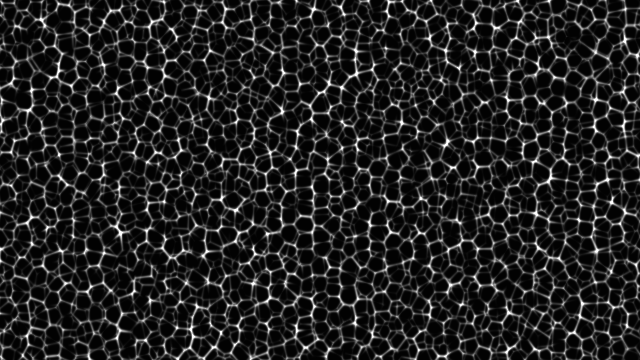
Write a WebGL 2 fragment shader that draws this texture.

```glsl
#version 300 es
precision highp float;
// Draws a fine web of glowing grey cell walls on black.
// Two layers of cellular noise on staggered columns give the walls, summed so
// that junctions glow; layered sines vary their strength from place to place.

uniform vec2 u_resolution;
out vec4 outColor;

const float ROWS = 22.0;          // cells over the canvas height
const float WALL_WIDTH = 0.085;   // in cells
const float BLACK_LEVEL = 0.008;

vec2 hash22(vec2 p) {
  vec3 q = fract(vec3(p.xyx) * vec3(0.1031, 0.1030, 0.0973));
  q += dot(q, q.yzx + 33.33);
  return fract((q.xx + q.yz) * q.zy);
}

// Jittered seed of a cell; every other column is shifted by half a cell
vec2 seedPoint(vec2 id, float jitter) {
  float stagger = 0.5 * mod(id.x, 2.0) - 0.25;
  return id + 0.5 + vec2(0.0, stagger) + jitter * (hash22(id) - 0.5);
}

// Smooth patchy strength from 0 to 1
float patches(vec2 p) {
  float broad = sin(p.x * 1.7 + 2.0 * sin(p.y * 0.9)) * sin(p.y * 1.9 + 2.0 * sin(p.x * 0.7));
  float fine = sin(p.x * 3.7 - p.y * 2.1 + 1.5 * sin(p.y * 1.3 + p.x * 0.4));
  return clamp(0.55 + 0.35 * broad + 0.25 * fine, 0.0, 1.0);
}

// Glow of the cell walls, stronger where the seeds lie far apart
float cellWalls(vec2 p, float jitter, float width) {
  vec2 base = floor(p);
  vec2 nearest = vec2(0.0);
  float nearestSq = 1e5;
  for (int y = -1; y <= 1; y++) {
    for (int x = -1; x <= 1; x++) {
      vec2 toSeed = seedPoint(base + vec2(x, y), jitter) - p;
      float distSq = dot(toSeed, toSeed);
      if (distSq < nearestSq) {
        nearestSq = distSq;
        nearest = toSeed;
      }
    }
  }

  // Sum a soft profile over the bisectors to all other seeds
  float glow = 0.0;
  for (int y = -2; y <= 2; y++) {
    for (int x = -2; x <= 2; x++) {
      vec2 toSeed = seedPoint(base + vec2(x, y), jitter) - p;
      float gap = length(toSeed - nearest);
      if (gap > 0.001) {
        float wallDist = (dot(toSeed, toSeed) - nearestSq) / (2.0 * gap);
        glow += exp(-wallDist * wallDist / (width * width));
      }
    }
  }
  return glow * smoothstep(0.2, 0.8, sqrt(nearestSq));
}

void main() {
  vec2 uv = gl_FragCoord.xy / u_resolution.y;
  vec2 p = uv * ROWS * vec2(1.1, 1.0) + 40.0;

  // Bright main web and a dimmer one crossing it
  vec2 q = p * 1.06 + vec2(17.3, 9.6);
  float mainWeb = cellWalls(p, 0.62, WALL_WIDTH) * patches(p);
  float faintWeb = cellWalls(q, 0.75, WALL_WIDTH) * patches(q + 31.7);
  float light = 1.05 * mainWeb + 0.36 * faintWeb;

  // Soft shoulder for the brightest junctions
  float grey = BLACK_LEVEL + light / (1.0 + 0.3 * light);
  outColor = vec4(vec3(clamp(grey, 0.0, 1.0)), 1.0);
}
```
